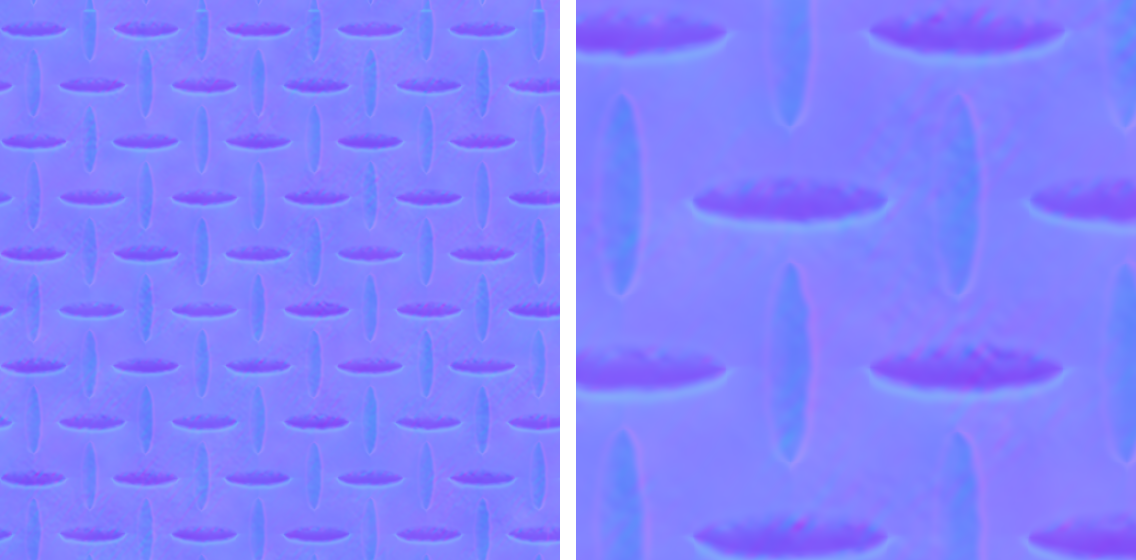
Left, the full canvas; right, a detail of the centre.
Give the GLSL for this texture map, as a three.js fragment shader.

```glsl
// Tangent-space normal map of worn steel tread plate with alternating raised lens bars.
varying vec2 vUv;

const vec2 FIRST_BAR = vec2(0.0600, 0.0465);  // centre of the lower left bar
const float PITCH = 0.1002;                   // spacing of bars, ten each way
const vec2 FLAT_SLOPE = vec2(0.517, 0.508);   // red and green of level metal
const float SEAM_X = 0.979;
const float SEAM_Y = 0.981;

float hash(vec2 p) {
  return fract(sin(dot(p, vec2(127.1, 311.7))) * 43758.5453);
}

float noise(vec2 p) {
  vec2 i = floor(p);
  vec2 f = fract(p);
  f = f * f * (3.0 - 2.0 * f);
  return mix(mix(hash(i), hash(i + vec2(1.0, 0.0)), f.x),
             mix(hash(i + vec2(0.0, 1.0)), hash(i + vec2(1.0, 1.0)), f.x), f.y);
}

float bell(float x, float width) {
  return exp(-x * x / (width * width));
}

// Diagonal scuffs plus rounder pits
float scuffHeight(vec2 uv) {
  vec2 along = vec2(0.6, 0.8);
  vec2 q = vec2(dot(uv, along), dot(uv, vec2(along.y, -along.x)));
  return 0.65 * noise(q * vec2(55.0, 165.0)) + 0.35 * noise(uv * 135.0 + 17.0);
}

vec2 scuffSlope(vec2 uv) {
  vec2 e = vec2(0.0016, 0.0);
  return vec2(scuffHeight(uv - e.xy) - scuffHeight(uv + e.xy),
              scuffHeight(uv - e.yx) - scuffHeight(uv + e.yx));
}

// Broad unevenness of the sheet
vec2 sheetSlope(vec2 uv) {
  vec2 wide = vec2(noise(uv * 15.0), noise(uv * 15.0 + 41.0)) - 0.5;
  vec2 fine = vec2(noise(uv * 40.0 + 7.0), noise(uv * 40.0 + 73.0)) - 0.5;
  return wide * vec2(0.046, 0.040) + fine * 0.034;
}

// Signed distance, roughly, to a lens lying along x
float lensDistance(vec2 q, vec2 halfSize) {
  float a = min(abs(q.x) / halfSize.x, 1.0);
  float edge = halfSize.y * pow(1.0 - a * a, 0.52);
  return abs(q.y) - edge + max(abs(q.x) - halfSize.x, 0.0);
}

// Slope in xy, body mask in z
vec3 lyingBar(vec2 q, float strength) {
  vec2 halfSize = vec2(0.580, 0.145);
  float d = lensDistance(q, halfSize);
  float t = q.y / halfSize.y;
  float body = smoothstep(0.03, -0.07, d);
  float under = smoothstep(0.25, -0.25, t);
  float shade = mix(1.0, 0.36, smoothstep(-0.35, 0.75, t));
  float y = -0.170 * strength * body * shade;
  y += mix(0.012, 0.080, under) * bell(d - 0.028, 0.040);
  y += mix(-0.010, 0.048, under) * exp(-max(d, 0.0) / 0.15) * (1.0 - body);
  return vec3(-0.022 * body, y, body);
}

vec3 standingBar(vec2 q, float strength) {
  vec2 halfSize = vec2(0.595, 0.130);
  float d = lensDistance(q.yx, halfSize);
  float t = q.x / halfSize.y;
  float body = smoothstep(0.025, -0.05, d);
  float right = smoothstep(-0.2, 0.3, t);
  float x = -0.112 * strength * body * mix(0.5, 1.0, smoothstep(-0.7, 0.15, t));
  x += mix(0.046, 0.058, right) * bell(d - 0.014, 0.034);
  x += mix(-0.044, 0.014, right) * exp(-max(d, 0.0) / 0.16) * (1.0 - body);
  float tip = smoothstep(-0.40, -0.58, q.y) * bell(d - 0.02, 0.04);
  return vec3(x, 0.006 * body + 0.04 * tip, body);
}

// Sum the bars of the nine nearest lattice points
vec4 treadBars(vec2 uv) {
  vec2 p = (uv - FIRST_BAR) / PITCH;
  vec2 home = floor(p + 0.5);
  vec4 sum = vec4(0.0);                       // slope, body mask, lying mask
  for (int j = -1; j <= 1; j++) {
    for (int i = -1; i <= 1; i++) {
      vec2 id = home + vec2(float(i), float(j));
      vec2 q = p - id;
      float strength = 0.88 + 0.24 * hash(id + 3.0);
      q += (noise(uv * 85.0 + id) - 0.5) * 0.022;
      if (mod(id.x + id.y, 2.0) > 0.5) {
        q.x -= 0.045 * (1.0 - mod(id.y, 2.0));
        vec3 bar = lyingBar(q, strength);
        sum += vec4(bar, bar.z);
      } else {
        q.y -= 0.035;
        q.x *= 1.0 + 0.5 * smoothstep(SEAM_Y, SEAM_Y + 0.004, uv.y);
        sum += vec4(standingBar(q, strength), 0.0);
      }
    }
  }
  return sum;
}

void main() {
  vec4 bars = treadBars(vUv);
  vec2 slope = bars.xy + sheetSlope(vUv);

  // Patchy wear, heaviest on the upper flank of the lying bars
  float patchy = smoothstep(0.4, 0.85, noise(vUv * 19.0 + 5.0));
  float flank = bars.w * smoothstep(-0.15, -0.07, bars.y);
  float standing = clamp(bars.z - bars.w, 0.0, 1.0);
  slope += scuffSlope(vUv) * (0.035 + 0.09 * patchy + 0.25 * flank + 0.05 * standing);

  // Faint joins near the top and right borders
  slope.y += 0.13 * standing * bell(vUv.y - SEAM_Y, 0.003);
  slope.x += 0.07 * bars.w * bell(vUv.x - SEAM_X, 0.003);

  float blue = 1.0 - 0.75 * dot(slope, slope);
  gl_FragColor = vec4(FLAT_SLOPE + slope, blue, 1.0);
}
```
